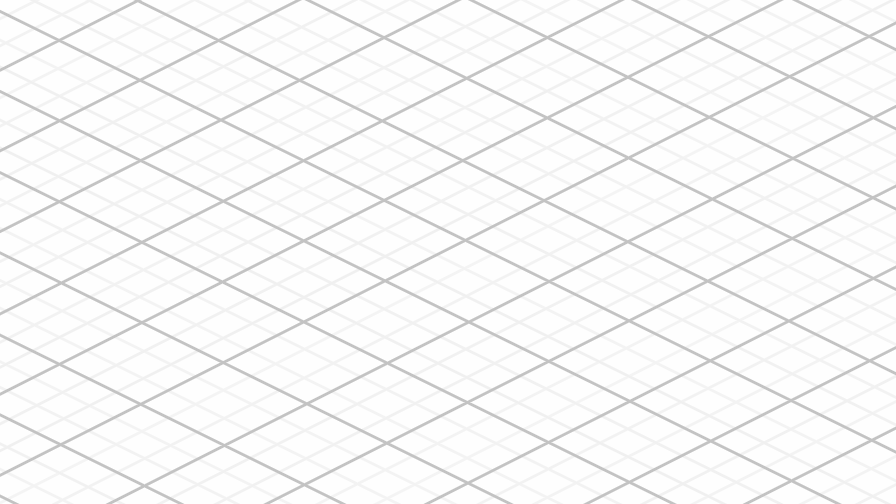
Give the GLSL for this pattern, as a Shadertoy shader.

```glsl
const vec3  PAPER       = vec3(0.995);
const vec3  MINOR_COLOR = vec3(0.942);
const vec3  MAJOR_COLOR = vec3(0.765);

// Lengths are fractions of the canvas height
const float MAJOR_WIDTH   = 0.0056;
const float MINOR_WIDTH   = 0.0054;
const float LINE_JITTER   = 0.0036;
const float MINOR_FADE    = 0.25;
const float SUBDIVISIONS  = 3.0;

const float RISING_SLOPE   = 0.505;
const float RISING_PERIOD  = 0.1609;
const float RISING_OFFSET  = 0.1412;
const float FALLING_SLOPE  = -0.492;
const float FALLING_PERIOD = 0.1602;
const float FALLING_OFFSET = -0.1366;

float hash(vec2 p) {
    return fract(sin(dot(p, vec2(12.9898, 78.233))) * 43758.5453);
}

float stroke(float dist, float width, float pixel) {
    return clamp((0.5 * width - dist) / pixel + 0.5, 0.0, 1.0);
}

// Coverage of one set of parallel lines: x = minor, y = major
vec2 lineFamily(vec2 p, float slope, float period, float offset,
                float seed, float pixel) {
    float spacing = period / SUBDIVISIONS;
    float across = p.y + slope * p.x - offset;
    float index = floor(across / spacing + 0.5);

    // Each line sits slightly off its ideal place
    float shift = (hash(vec2(index, seed)) - 0.5) * 2.0 * LINE_JITTER;
    float dist = abs(across - index * spacing - shift)
               * inversesqrt(1.0 + slope * slope);

    float phase = mod(index + 0.5, SUBDIVISIONS);
    float isMajor = 1.0 - step(1.0, phase);
    float strength = 1.0 - MINOR_FADE * hash(vec2(index, seed + 5.0));
    return vec2(stroke(dist, MINOR_WIDTH, pixel) * strength * (1.0 - isMajor),
                stroke(dist, MAJOR_WIDTH, pixel) * isMajor);
}

void mainImage(out vec4 fragColor, in vec2 fragCoord) {
    float pixel = 1.0 / iResolution.y;
    vec2 p = fragCoord * pixel;
    p.y = 1.0 - p.y; // measure down from the top edge

    vec2 rising = lineFamily(p, RISING_SLOPE, RISING_PERIOD,
                             RISING_OFFSET, 1.0, pixel);
    vec2 falling = lineFamily(p, FALLING_SLOPE, FALLING_PERIOD,
                              FALLING_OFFSET, 2.0, pixel);
    vec2 coverage = max(rising, falling);

    // Faint subdivisions first, main diamonds on top
    vec3 color = mix(PAPER, MINOR_COLOR, coverage.x);
    color = mix(color, MAJOR_COLOR, coverage.y);
    fragColor = vec4(color, 1.0);
}
```
